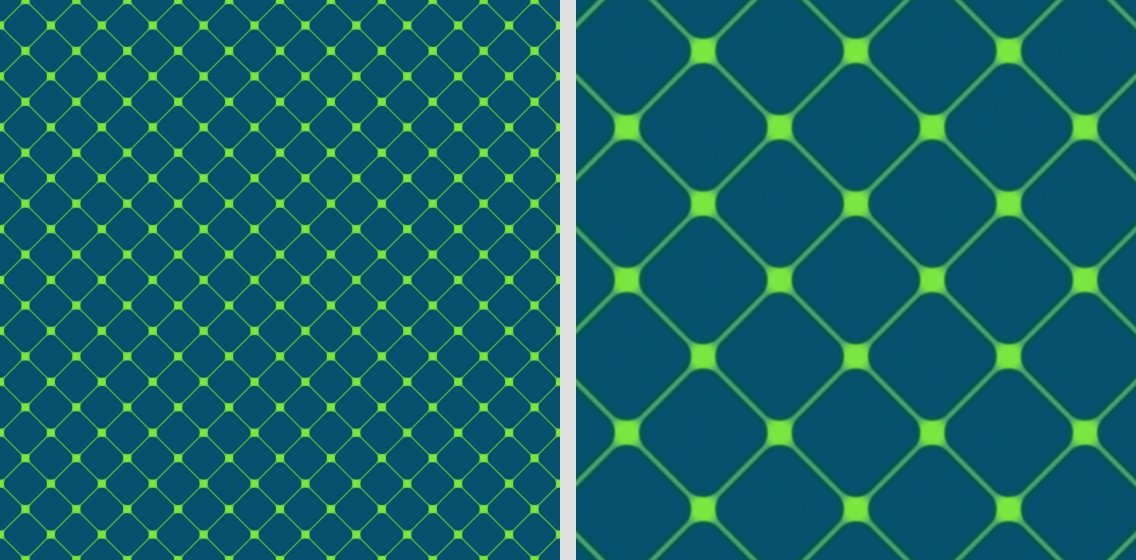
Left, the full canvas; right, a detail of the centre.
A WebGL 1 fragment shader for this pattern:

```glsl
precision highp float;
// Diagonal lattice of thin green lines over deep teal, with a bright knot at each crossing.
// Each diamond is a rounded box in a frame turned 45 degrees; the gaps left between
// the rounded corners form the lines and knots. Wrapping gradient noise adds faint grain.

uniform vec2 u_resolution;

const float REPEATS = 11.0;         // lattice periods across and down
const float LINE_WIDTH = 0.030;     // lengths below are in periods
const float CORNER_RADIUS = 0.14;
const float EDGE_SOFTNESS = 0.013;
const float HALO_WIDTH = 0.046;
const float KNOT_INNER = 0.055;
const float KNOT_OUTER = 0.135;
const float GRAIN_CELLS = 176.0;    // whole number, so the grain wraps
const float GRAIN_STRENGTH = 0.022;

const vec3 TILE_COLOR = vec3(0.020, 0.318, 0.432);
const vec3 HALO_COLOR = vec3(0.020, 0.330, 0.320);
const vec3 KNOT_HALO_COLOR = vec3(0.050, 0.380, 0.270);
const vec3 LINE_COLOR = vec3(0.280, 0.640, 0.430);
const vec3 KNOT_COLOR = vec3(0.480, 0.900, 0.250);

const float HALF_DIAMOND = 0.35355339;  // half the side of one diamond

vec2 latticeGradient(vec2 cell) {
  cell = mod(cell, GRAIN_CELLS);
  float h = fract(sin(dot(cell, vec2(12.99, 78.23))) * 4375.85);
  float angle = 6.2831853 * h;
  return vec2(cos(angle), sin(angle));
}

float gradientNoise(vec2 p) {
  vec2 cell = floor(p);
  vec2 f = fract(p);
  vec2 w = f * f * f * (f * (f * 6.0 - 15.0) + 10.0);
  vec2 e = vec2(1.0, 0.0);
  float a = dot(latticeGradient(cell), f);
  float b = dot(latticeGradient(cell + e.xy), f - e.xy);
  float c = dot(latticeGradient(cell + e.yx), f - e.yx);
  float d = dot(latticeGradient(cell + e.xx), f - e.xx);
  return mix(mix(a, b, w.x), mix(c, d, w.x), w.y);
}

float roundedBox(vec2 p, float halfSize, float radius) {
  vec2 q = abs(p) - halfSize + radius;
  return length(max(q, 0.0)) + min(max(q.x, q.y), 0.0) - radius;
}

void main() {
  vec2 uv = gl_FragCoord.xy / u_resolution;
  vec2 cell = uv * REPEATS;
  float pixel = REPEATS / min(u_resolution.x, u_resolution.y);

  // Local position inside the nearest diamond, in the turned frame
  vec2 diagonal = vec2(cell.x + cell.y, cell.x - cell.y);
  vec2 local = (fract(diagonal + 0.5) - 0.5) * 0.70710678;

  // Distance to the diamond edge, and closeness to a crossing
  float dist = roundedBox(local, HALF_DIAMOND - 0.5 * LINE_WIDTH, CORNER_RADIUS);
  float crossing = length(HALF_DIAMOND - abs(local));
  float knot = 1.0 - smoothstep(KNOT_INNER, KNOT_OUTER, crossing);

  // Grained ground with a darker green fringe beside the lines
  float grain = gradientNoise(uv * GRAIN_CELLS);
  vec3 color = TILE_COLOR * (1.0 + GRAIN_STRENGTH * grain);
  float halo = smoothstep(-HALO_WIDTH, -0.25 * HALO_WIDTH, dist);
  color = mix(color, mix(HALO_COLOR, KNOT_HALO_COLOR, knot), halo);

  // Lines brightening into knots
  float soft = max(EDGE_SOFTNESS, 0.6 * pixel);
  float lattice = smoothstep(-soft, soft, dist);
  color = mix(color, mix(LINE_COLOR, KNOT_COLOR, knot), lattice);

  gl_FragColor = vec4(color, 1.0);
}
```
